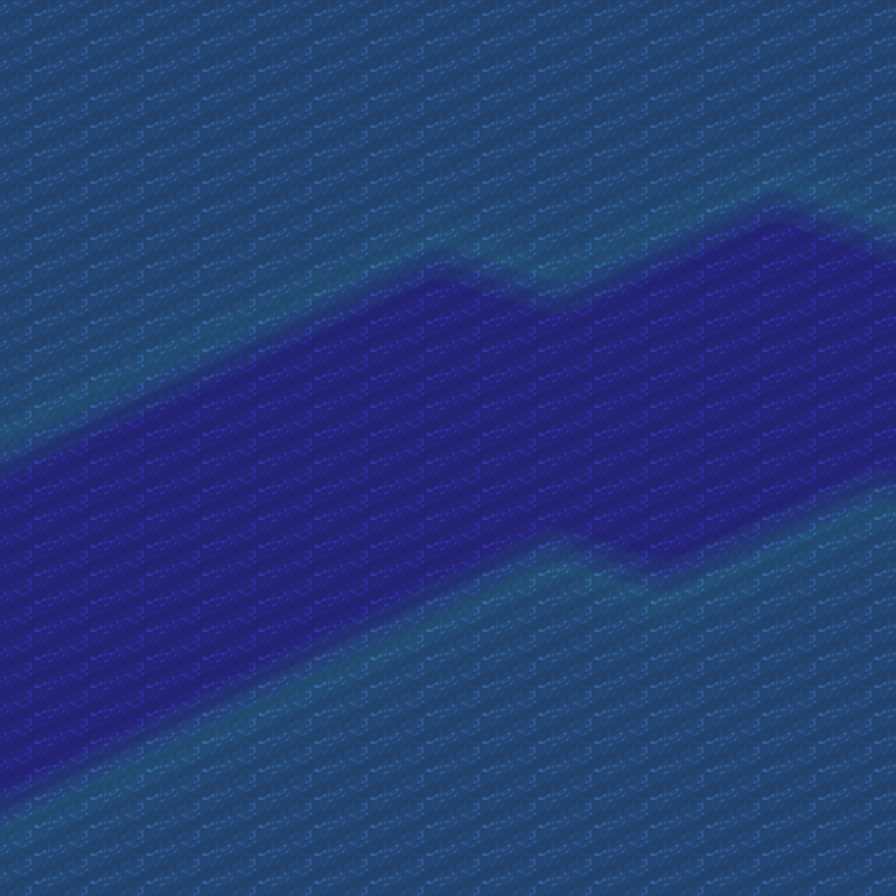
A Shadertoy shader for this background:

```glsl
// Indigo zigzag band across a blue field, woven with fine slanted flecks.

const vec3 FIELD_BLUE = vec3(0.138, 0.268, 0.445);
const vec3 BAND_INDIGO = vec3(0.137, 0.142, 0.468);
const vec3 EDGE_TEAL = vec3(0.0, 0.035, 0.015);
const vec2 TILE_COUNT = vec2(16.0, 32.0);

vec2 hash2(vec2 p) {
    vec2 q = vec2(dot(p, vec2(127.1, 311.7)), dot(p, vec2(269.5, 183.3)));
    return fract(sin(q) * 4375.85);
}

// Gradient of one lattice corner, wrapped so the noise tiles.
float cornerNoise(vec2 cell, vec2 offset, vec2 period) {
    float angle = 6.28319 * hash2(mod(cell, period)).x;
    return dot(vec2(cos(angle), sin(angle)), offset);
}

float tiledNoise(vec2 p, vec2 period) {
    vec2 i = floor(p), f = fract(p);
    vec2 w = f * f * f * (f * (f * 6.0 - 15.0) + 10.0);
    vec2 e = vec2(1.0, 0.0);
    float low = mix(cornerNoise(i, f, period), cornerNoise(i + e, f - e, period), w.x);
    float high = mix(cornerNoise(i + e.yx, f - e.yx, period),
                     cornerNoise(i + 1.0, f - 1.0, period), w.x);
    return mix(low, high, w.y);
}

// Slightly rounded ramp: adds a bend to a line at one position.
float bend(float x, float start, float slope) {
    float d = x - start;
    return slope * 0.5 * (d + sqrt(d * d + 0.00015));
}

float upperEdge(float x) {
    return 0.482 + 0.469 * x + bend(x, 0.488, -0.812)
        + bend(x, 0.625, 0.804) + bend(x, 0.866, -0.841);
}

float lowerEdge(float x) {
    return 0.096 + 0.487 * x + bend(x, 0.618, -0.842)
        + bend(x, 0.742, 0.81) + bend(x, 0.977, -0.5);
}

// Three soft stairs from outside (0) to inside (1).
float stairs(float depth, float width) {
    float sum = 0.0;
    for (int i = -1; i <= 1; i++) {
        float edge = float(i) * width * 0.36;
        sum += smoothstep(-0.006, 0.006, depth - edge);
    }
    return sum / 3.0;
}

// Brightness of the slanted weave, repeating over a sheared tile.
float weave(vec2 p, float pixel) {
    vec2 q = p * TILE_COUNT;
    vec2 sheared = vec2(q.x, q.y - q.x);
    float s = fract(sheared.y);
    float row = smoothstep(0.2, 0.45, s) * (1.0 - smoothstep(0.75, 1.0, s));
    vec2 period = vec2(12.0, 7.0);
    float grain = tiledNoise(sheared * period, period);
    float light = 0.965 + 0.06 * row + 0.10 * grain;
    light += 0.26 * row * smoothstep(0.12, 0.5, grain);

    // Small glints scattered along each row.
    for (int i = 0; i < 6; i++) {
        vec2 h = hash2(vec2(float(i) + 3.0, 7.0));
        vec2 spot = vec2((float(i) + h.x) / 6.0, 0.4 + 0.45 * h.y);
        spot.y += spot.x;
        vec2 d = q - spot;
        d = (d - floor(d + 0.5)) / TILE_COUNT;
        float radius = mix(0.0012, 0.0022, h.x);
        float glint = 1.0 - smoothstep(radius - pixel * 0.5, radius + pixel * 0.5, length(d));
        light += glint * mix(0.14, 0.34, h.y);
    }
    return light;
}

void mainImage(out vec4 fragColor, in vec2 fragCoord) {
    vec2 p = fragCoord / iResolution.xy;
    float pixel = 1.0 / iResolution.y;

    // Vertical depth inside the band, negative outside it.
    float depth = min(upperEdge(p.x) - p.y, p.y - lowerEdge(p.x));
    float inside = stairs(depth, 0.05);

    vec3 color = mix(FIELD_BLUE, BAND_INDIGO, inside);
    float rim = exp(-max(-depth - 0.025, 0.0) * 35.0) * (1.0 - inside);
    color += EDGE_TEAL * rim;
    color *= weave(p, pixel);
    fragColor = vec4(color, 1.0);
}
```
